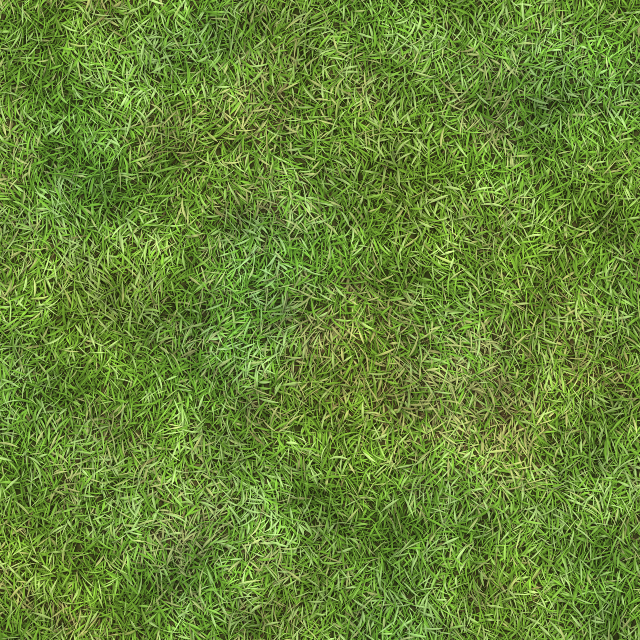
Write a WebGL 1 fragment shader that draws this texture.

```glsl
precision highp float;
// Short lawn seen from above: layered grass blades with dry, earthy patches.
uniform vec2 u_resolution;

const float CELLS = 42.0;   // blade cells across the canvas
const int LAYERS = 18;
const vec3 SHADE  = vec3(0.20, 0.24, 0.09);
const vec3 EARTH  = vec3(0.37, 0.32, 0.19);
const vec3 DEEP   = vec3(0.28, 0.40, 0.12);
const vec3 MID    = vec3(0.39, 0.56, 0.17);
const vec3 BRIGHT = vec3(0.49, 0.70, 0.22);
const vec3 PALE   = vec3(0.65, 0.78, 0.45);
const vec3 STRAW  = vec3(0.62, 0.66, 0.39);

vec2 hash2(vec2 p) {
  vec3 q = fract(p.xyx * vec3(0.1031, 0.1030, 0.0973));
  q += dot(q, q.yzx + 33.33);
  return fract((q.xx + q.yz) * q.zy);
}

mat2 rotation(float angle) {
  float c = cos(angle), s = sin(angle);
  return mat2(c, -s, s, c);
}

float cornerSlope(vec2 cell, vec2 corner, vec2 f) {
  return dot(hash2(cell + corner + 71.0) * 2.0 - 1.0, f - corner);
}

// Gradient noise, roughly -0.6 to 0.6
float gradientNoise(vec2 p) {
  vec2 i = floor(p), f = fract(p);
  vec2 u = f * f * f * (f * (f * 6.0 - 15.0) + 10.0);
  float low = mix(cornerSlope(i, vec2(0.0), f), cornerSlope(i, vec2(1.0, 0.0), f), u.x);
  float high = mix(cornerSlope(i, vec2(0.0, 1.0), f), cornerSlope(i, vec2(1.0), f), u.x);
  return mix(low, high, u.y);
}

float patches(vec2 p) {
  return gradientNoise(p) + 0.6 * gradientNoise(p * 2.3 + 9.0)
       + 0.4 * gradientNoise(p * 5.1 + 23.0);
}

vec3 grassColour(float tone) {
  vec3 c = mix(DEEP, MID, smoothstep(0.0, 0.4, tone));
  c = mix(c, BRIGHT, smoothstep(0.35, 0.7, tone));
  return mix(c, PALE, smoothstep(0.68, 1.0, tone));
}

// Distance to a tapered blade lying along x
float bladeDistance(vec2 q, float halfLength, float halfWidth) {
  float t = q.x / halfLength;
  return abs(q.y) - halfWidth * (1.0 - t * t);
}

// Draws one blade and its soft shadow over the colour below
vec3 paintBlade(vec3 below, vec2 offset, vec2 id, float angle, float depth,
                float dry, float tuft, float pixel) {
  vec2 shape = hash2(id + 13.7);
  vec2 tint = hash2(id + 57.3);
  float halfLength = mix(0.38, 0.85, shape.x);
  float halfWidth = mix(0.036, 0.086, shape.y * shape.y);
  vec2 q = rotation(angle) * offset;
  float t = q.x / halfLength;
  q.y += (tint.y - 0.5) * 0.10 * t * t;

  // Shadow on the layers beneath
  float shadow = 1.0 - smoothstep(0.0, 0.15,
    bladeDistance(q + vec2(0.0, 0.04), halfLength, halfWidth));
  shadow *= 1.0 - smoothstep(0.75, 1.1, abs(t));
  below *= 1.0 - 0.16 * shadow;

  // Green or withered leaf, lit along one side and toward the tip
  vec3 leaf = grassColour(depth * 0.4 + tint.x * 0.75 - 0.01 + tuft);
  float withered = smoothstep(-0.06, 0.06, 0.07 + 0.5 * dry - fract(tint.x * 7.0 + shape.x));
  vec3 straw = mix(EARTH, STRAW * 1.1, smoothstep(0.0, 0.6, tint.y + 0.3 * depth));
  leaf = mix(leaf, straw, withered);
  leaf *= 1.06 + 0.12 * clamp(q.y / halfWidth, -1.0, 1.0) + 0.10 * clamp(t, -1.0, 1.0);

  float d = bladeDistance(q, halfLength, halfWidth);
  float cover = 1.0 - smoothstep(-0.55 * pixel, 0.55 * pixel, d);
  return mix(below, leaf, cover);
}

// One scattered layer: each cell holds a blade that may reach its neighbours
vec3 paintLayer(vec3 colour, vec2 uv, float layer, float lean, float dry,
                float tuft, float pixel) {
  float turn = layer * 1.37;
  vec2 p = rotation(turn) * uv * CELLS + layer * vec2(7.31, 3.77) + 150.0;
  vec2 cell = floor(p);
  float depth = layer / float(LAYERS - 1);
  for (int y = -1; y <= 1; y++) {
    for (int x = -1; x <= 1; x++) {
      vec2 home = cell + vec2(float(x), float(y));
      vec2 id = home + layer * vec2(37.0, 91.0);
      vec2 offset = p - home - hash2(id);
      float angle = lean - turn + (hash2(id + 101.9).x - 0.5) * 5.0;
      colour = paintBlade(colour, offset, id, angle, depth, dry, tuft, pixel);
    }
  }
  return colour;
}

void main() {
  vec2 uv = gl_FragCoord.xy / u_resolution.y;
  float pixel = CELLS / u_resolution.y;

  // Broad variation: dryness, tufts and leaning direction
  float dry = smoothstep(-0.15, 0.65, patches(uv * 3.5 + 4.0));
  float tuft = 0.38 * patches(uv * 6.0 + 31.0) - 0.05 * dry;
  float lean = 1.8 * gradientNoise(uv * 5.0 + 17.0);

  // Soil, then blades from the lowest to the topmost
  float grain = gradientNoise(uv * 90.0);
  vec3 colour = mix(SHADE, EARTH, clamp(0.15 + 0.6 * dry + grain, 0.0, 1.0));
  for (int i = 0; i < LAYERS; i++) {
    colour = paintLayer(colour, uv, float(i), lean, dry, tuft, pixel);
  }

  // Hollows and raised clumps, then a faint warm and cool drift
  colour *= 1.03 + 0.36 * patches(uv * 9.0 + 83.0);
  float warmth = gradientNoise(uv * 4.0 + 53.0);
  colour *= 1.0 + vec3(0.14, 0.0, -0.12) * warmth;
  gl_FragColor = vec4(clamp(colour, 0.0, 1.0), 1.0);
}
```
